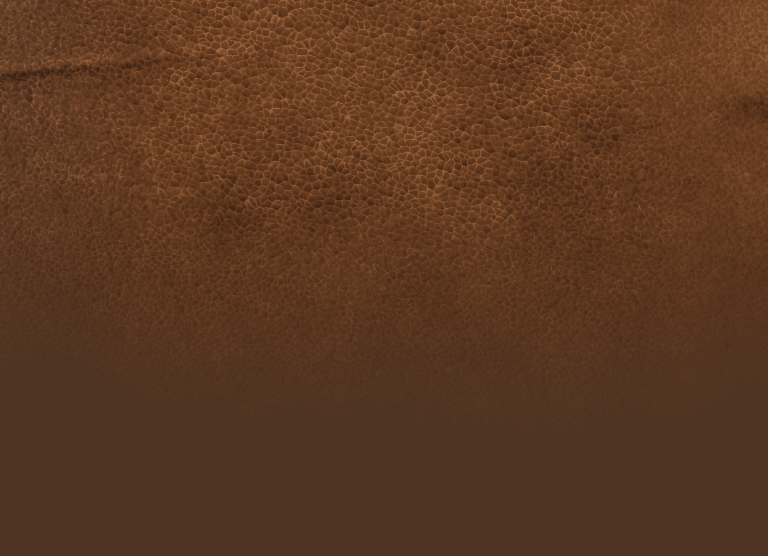
Write a Shadertoy shader that draws this texture.

```glsl
// Worn brown leather with pebbled grain, fading into a flat dark brown below.

float hash(vec2 p) {
    vec3 q = fract(vec3(p.xyx) * 0.1031);
    q += dot(q, q.yzx + 33.33);
    return fract((q.x + q.y) * q.z);
}

float noise(vec2 p) {
    vec2 i = floor(p), f = fract(p);
    f = f * f * (3.0 - 2.0 * f);
    return mix(mix(hash(i), hash(i + vec2(1, 0)), f.x),
               mix(hash(i + vec2(0, 1)), hash(i + vec2(1, 1)), f.x), f.y);
}

float fbm(vec2 p) {
    float sum = 0.0, amp = 0.5;
    for (int i = 0; i < 5; i++) {
        sum += amp * noise(p);
        p = mat2(1.6, 1.2, -1.2, 1.6) * p + 11.3;
        amp *= 0.5;
    }
    return sum;
}

// Cell grain: x = gap to the cell border, y = slope facing the light, z = cell tint.
vec3 grain(vec2 p) {
    vec2 cell = floor(p), f = fract(p), toCentre = vec2(0);
    float nearest = 9.0, second = 9.0, tint = 0.0;
    for (int j = -1; j <= 1; j++)
    for (int i = -1; i <= 1; i++) {
        vec2 offset = vec2(i, j), id = cell + offset;
        vec2 d = offset + 0.05 + 0.9 * vec2(hash(id), hash(id + 71.7)) - f;
        float dist = length(d);
        if (dist < nearest) {
            second = nearest;
            nearest = dist;
            toCentre = d;
            tint = hash(id + 19.0);
        } else {
            second = min(second, dist);
        }
    }
    return vec3(second - nearest, dot(toCentre, vec2(0.5, -0.85)), tint);
}

// Worn and darkened patches: centre, radius, brightness change.
float patches(vec2 p) {
    vec4 spots[11] = vec4[11](
        vec4(0.94, 0.89, 0.06, -0.12), vec4(1.08, 0.77, 0.07, -0.12),
        vec4(0.77, 0.92, 0.06, -0.08), vec4(0.96, 0.67, 0.08, -0.10),
        vec4(0.58, 0.63, 0.06, -0.11), vec4(0.42, 0.62, 0.06, -0.09),
        vec4(1.24, 0.73, 0.10, -0.06), vec4(1.02, 0.85, 0.05, 0.10),
        vec4(0.56, 0.82, 0.17, 0.05), vec4(1.37, 0.95, 0.10, 0.12),
        vec4(0.24, 0.93, 0.06, -0.06));
    float sum = 0.0;
    for (int i = 0; i < 11; i++) {
        vec2 d = (p - spots[i].xy) / spots[i].z;
        sum += spots[i].w * exp(-dot(d, d));
    }
    return sum;
}

void mainImage(out vec4 fragColor, in vec2 fragCoord) {
    vec2 p = fragCoord / iResolution.xy * vec2(1.384, 1.0);

    // Grain, warped so that rows of cells never line up
    vec2 warp = vec2(fbm(p * 14.0), fbm(p * 14.0 + 40.0)) - 0.5;
    vec2 q = p + 0.025 * warp;
    vec3 coarse = grain(mat2(0.94, 0.34, -0.34, 0.94) * q * vec2(70.0, 88.0));
    vec3 fine = grain(mat2(0.8, -0.6, 0.6, 0.8) * q * 100.0 + 7.0);
    float coarseness = smoothstep(0.35, 0.8, p.y + 0.3 * (noise(p * 6.0) - 0.5))
                     * (1.0 - 0.8 * smoothstep(1.05, 1.25, p.x))
                     * (0.4 + 0.6 * smoothstep(0.0, 0.4, p.x));
    vec3 cells = mix(fine, coarse, coarseness);
    float wear = 0.5 + noise(p * 38.0 + 5.0);
    float ridge = wear * (1.0 - smoothstep(0.0, 0.36, cells.x));

    // Broad tone
    float mottle = fbm(p * 8.0 + 23.0) - 0.48;
    float tone = 0.41 + patches(p + 0.06 * warp) + 0.20 * mottle;
    tone += 0.06 * smoothstep(0.55, 0.95, p.y);
    tone -= 0.05 * (1.0 - smoothstep(0.05, 0.4, p.x));

    // Ridges, lit slopes, pores and faint long wrinkles
    float relief = (0.85 + 0.15 * coarseness) * (1.0 - 0.4 * smoothstep(1.05, 1.3, p.x));
    tone += relief * (0.23 * (ridge - 0.36) + 0.22 * cells.y + 0.12 * (cells.z - 0.5));
    tone += 0.18 * (noise(p * 210.0) - 0.5);
    float wrinkle = abs(fbm(mat2(0.8, 0.6, -0.6, 0.8) * p * vec2(15.0, 22.0)) - 0.48);
    tone += 0.06 * (1.0 - smoothstep(0.0, 0.03, wrinkle));

    // Long crease on the left: lit upper lip over a ragged dark groove
    float rise = p.y - 0.855 - 0.12 * p.x * p.x - 0.05 * p.x
               - 0.025 * (noise(vec2(p.x * 14.0, 2.0)) - 0.5) - 0.02 * warp.y;
    float creaseFade = 1.0 - smoothstep(0.08, 0.55, p.x);
    tone += creaseFade * (0.13 * exp(-pow((rise - 0.018) / 0.010, 2.0))
                        - 0.20 * exp(-pow(rise / 0.008, 2.0))
                        - 0.06 * exp(-pow((rise + 0.02) / 0.02, 2.0)));

    // Soft fold at the right edge
    vec2 fold = (p - vec2(1.38, 0.815 + 0.05 * warp.y)) / vec2(0.08, 0.022);
    tone -= 0.24 * exp(-dot(fold, fold));

    // Tone to colour, greyer towards the left
    vec3 leather = mix(vec3(0.20, 0.105, 0.055), vec3(0.42, 0.245, 0.13), smoothstep(-0.1, 0.52, tone));
    leather = mix(leather, vec3(0.64, 0.42, 0.26), smoothstep(0.40, 0.98, tone));
    float grey = (1.0 - smoothstep(0.0, 0.34, p.x)) * 0.4;
    leather = mix(leather, dot(leather, vec3(0.4, 0.45, 0.15)) * vec3(1.3, 0.88, 0.62), grey);

    // Fade into the plain lower part, sooner near both sides
    float height = p.y - 0.09 * (1.0 - smoothstep(0.0, 0.4, p.x))
                 - 0.04 * smoothstep(1.1, 1.38, p.x) + 0.06 * mottle;
    float cover = smoothstep(0.15, 0.74, height);
    vec3 plain = mix(vec3(0.306, 0.200, 0.135), vec3(0.31, 0.188, 0.112), smoothstep(0.24, 0.48, height));
    fragColor = vec4(mix(plain, leather, cover), 1.0);
}
```
